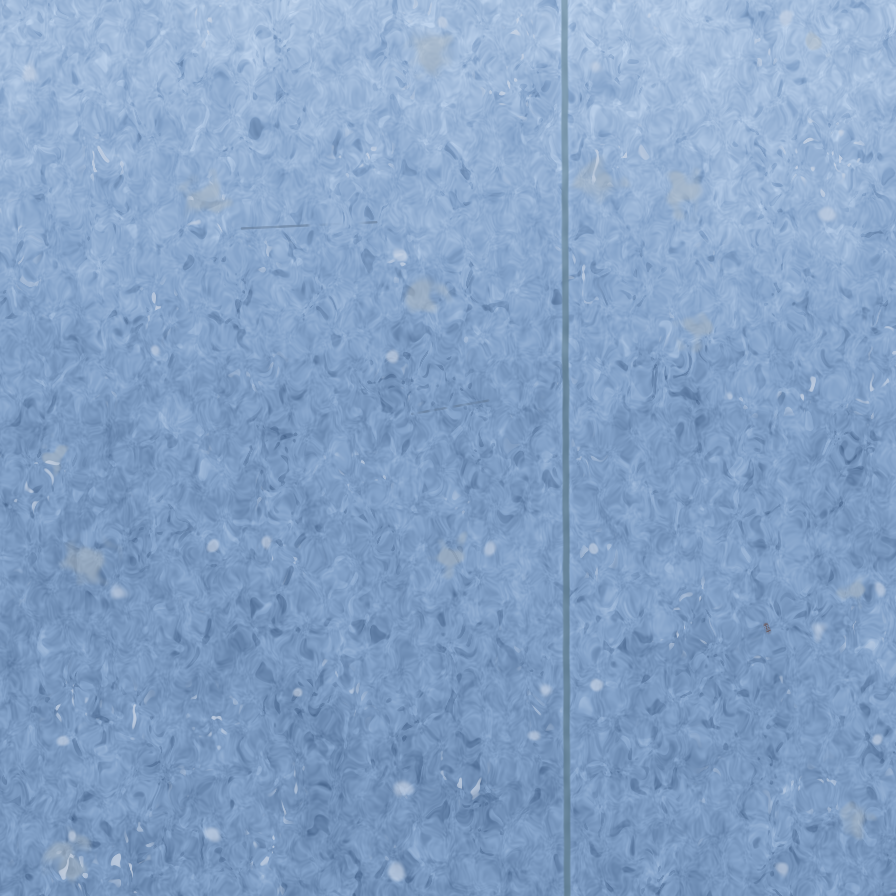
Write a three.js fragment shader that draws this texture.

```glsl
// Worn blue linoleum floor with one upright welded seam.
// Warped gradient noise makes the torn flakes and specks over a soft light
// falloff; pale stains, scratches and the seam are laid on top.

varying vec2 vUv;

const vec3 DEEP_BLUE  = vec3(0.395, 0.515, 0.670);
const vec3 MID_BLUE   = vec3(0.515, 0.637, 0.790);
const vec3 PALE_BLUE  = vec3(0.700, 0.790, 0.900);
const vec3 CHALK      = vec3(0.800, 0.840, 0.900);
const vec3 CREAM      = vec3(0.690, 0.730, 0.760);
const vec3 SEAM_GREY  = vec3(0.390, 0.505, 0.590);
const vec3 SCRATCH    = vec3(0.380, 0.470, 0.580);
const vec3 RUST       = vec3(0.420, 0.320, 0.310);

// Sine-free hash, two values from 0 to 1
vec2 hash2(vec2 p) {
  vec3 q = fract(vec3(p.xyx) * vec3(0.1031, 0.1030, 0.0973));
  q += dot(q, q.yzx + 33.33);
  return fract((q.xx + q.yz) * q.zy);
}

float cornerSlope(vec2 cell, vec2 corner, vec2 f) {
  return dot(hash2(cell + corner) * 2.0 - 1.0, f - corner);
}

// Gradient noise, roughly -0.6 to 0.6
float noise(vec2 p) {
  vec2 i = floor(p);
  vec2 f = p - i;
  vec2 u = f * f * f * (f * (f * 6.0 - 15.0) + 10.0);
  float low  = mix(cornerSlope(i, vec2(0.0, 0.0), f), cornerSlope(i, vec2(1.0, 0.0), f), u.x);
  float high = mix(cornerSlope(i, vec2(0.0, 1.0), f), cornerSlope(i, vec2(1.0, 1.0), f), u.x);
  return mix(low, high, u.y);
}

// Bends the domain so that noise breaks into torn flakes
vec2 warp(vec2 p, float frequency, float amount) {
  vec2 q = p * frequency;
  return p + amount * vec2(noise(q + 17.3), noise(q + 71.9));
}

// Four octaves of nearly equal strength
float grain(vec2 p) {
  float sum = 0.0;
  float weight = 0.23;
  float frequency = 27.0;
  for (int i = 0; i < 4; i++) {
    sum += weight * noise(p * frequency + float(i) * 13.7);
    frequency *= 2.1;
    weight *= 0.94;
  }
  return sum;
}

// Small flecks that gather where a broad noise is high
float flecks(vec2 p, float frequency, float cutoff, float spread, float seed) {
  float fleck = smoothstep(cutoff, cutoff + 0.16, noise(p * frequency + seed));
  float cluster = smoothstep(spread, spread + 0.3, noise(p * 13.0 + seed * 1.7));
  return fleck * cluster;
}

// Ragged pale stains, one per occupied grid cell
float stains(vec2 p, float count, float chance) {
  vec2 q = p * count;
  vec2 cell = floor(q);
  vec2 centre = 0.3 + 0.4 * hash2(cell + 5.0);
  vec2 trait = hash2(cell + 41.0);
  float ragged = length(q - cell - centre) + 0.22 * noise(p * 55.0);
  float radius = mix(0.1, 0.24, trait.y);
  return step(trait.x, chance) * (1.0 - smoothstep(radius * 0.3, radius, ragged));
}

// Thin line from a to b, broken along its length
float scratch(vec2 p, vec2 a, vec2 b, float halfWidth) {
  vec2 along = b - a;
  float t = clamp(dot(p - a, along) / dot(along, along), 0.0, 1.0);
  float d = length(p - a - along * t);
  float wear = smoothstep(-0.35, 0.25, noise(vec2(t * 9.0, a.x * 50.0)));
  return wear * (1.0 - smoothstep(halfWidth * 0.3, halfWidth, d));
}

// Shade 0 is deep, 0.4 is mid, 1 is pale
vec3 floorColour(float shade) {
  return shade < 0.4 ? mix(DEEP_BLUE, MID_BLUE, shade / 0.4)
                     : mix(MID_BLUE, PALE_BLUE, (shade - 0.4) / 0.6);
}

void main() {
  vec2 p = vUv;
  float seamX = p.x - mix(0.633, 0.630, p.y);

  // Light falls from the top; the right sheet is a little paler
  float shade = 0.21 + 0.2 * p.y + 0.4 * smoothstep(0.45, 1.1, p.y);
  shade += 0.05 * smoothstep(-0.002, 0.002, seamX) + 0.14 * noise(p * 4.5 + 3.0);

  // Flakes run slightly upright
  vec2 flake = warp(p * vec2(1.12, 0.88), 42.0, 0.016);
  shade += 1.15 * grain(flake) + 0.14 * noise(flake * 11.0);
  shade -= 0.30 * flecks(flake, 68.0, 0.14, -0.12, 23.0);
  shade -= 0.28 * flecks(flake, 125.0, 0.18, 0.0, 57.0);
  shade += 0.20 * flecks(flake, 80.0, 0.14, -0.12, 91.0);
  vec3 colour = floorColour(clamp(shade, -0.4, 1.15));

  // Stains and chalky specks
  colour = mix(colour, CREAM, 0.5 * stains(p, 7.0, 0.22));
  colour = mix(colour, CHALK, 0.75 * flecks(flake, 105.0, 0.2, 0.1, 133.0));
  colour = mix(colour, CHALK, 0.6 * stains(p + 0.37, 19.0, 0.07));

  // Scratches and one rusty chip
  colour = mix(colour, SCRATCH, 0.55 * scratch(p, vec2(0.27, 0.745), vec2(0.42, 0.752), 0.002));
  colour = mix(colour, SCRATCH, 0.60 * scratch(p, vec2(0.46, 0.538), vec2(0.545, 0.553), 0.002));
  colour = mix(colour, RUST, 0.8 * scratch(p, vec2(0.855, 0.302), vec2(0.858, 0.295), 0.004));

  // Seam with a faint pale lip
  float wobble = 0.0012 * noise(vec2(p.y * 24.0, 8.0));
  float d = abs(seamX + wobble);
  vec3 seam = SEAM_GREY + 0.10 * smoothstep(0.5, 1.0, p.y) + 0.08 * noise(p * vec2(90.0, 45.0));
  colour += 0.025 * (1.0 - smoothstep(0.004, 0.010, d));
  colour = mix(colour, seam, 0.92 * (1.0 - smoothstep(0.0022, 0.0050, d)));

  gl_FragColor = vec4(colour, 1.0);
}
```
